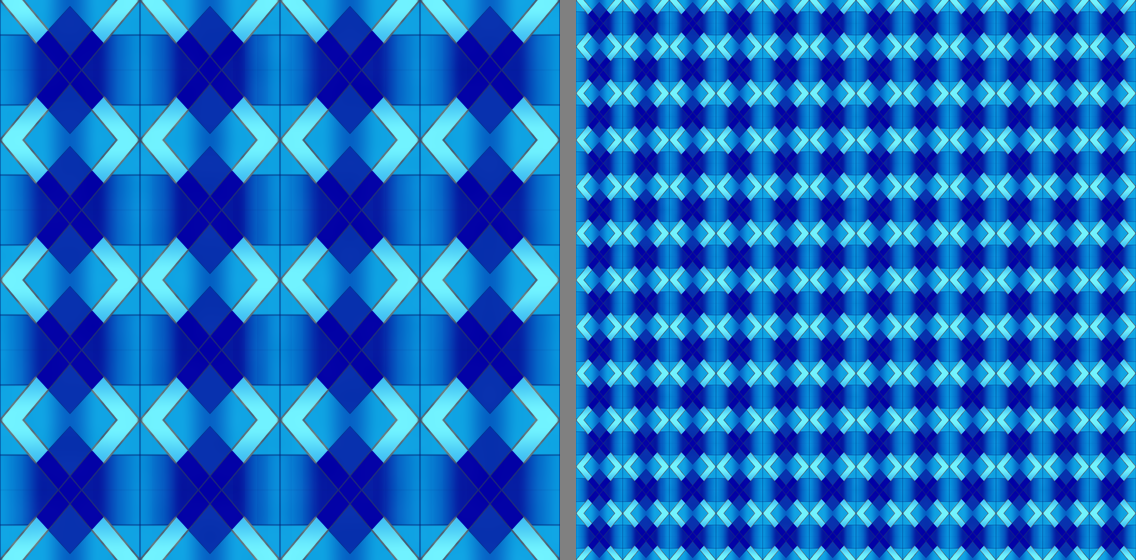
Left: one tile. Right: repeated 3 by 3.
Reproduce this pattern procedurally as a Shadertoy shader.

```glsl
// Draws a tiling blue lattice of crossed bars, diamonds and bright chevrons with thin metallic edges.

const float REPEATS = 4.0;      // cells across and down
const float SLOPE = 1.2;        // steepness of the crossed bars
const float BAR = 0.2;          // vertical half height of a bar
const float END_SLOPE = 1.09;   // steepness of the cut between dark and bright
const float END_AT = 0.91;      // height of that cut on the cell axis

const vec3 NAVY = vec3(0.01, 0.005, 0.65);
const vec3 ROYAL = vec3(0.03, 0.19, 0.68);
const vec3 AZURE = vec3(0.02, 0.38, 0.77);
const vec3 SKY = vec3(0.06, 0.64, 0.89);
const vec3 ICE = vec3(0.44, 0.95, 1.0);
const vec3 INK = vec3(0.01, 0.12, 0.45);
const vec3 SLATE = vec3(0.17, 0.24, 0.38);
const vec3 BRASS = vec3(0.48, 0.52, 0.50);

float hash(vec2 p) {
    vec3 q = fract(vec3(p.xyx) * 0.1031);
    q += dot(q, q.yzx + 33.33);
    return fract((q.x + q.y) * q.z);
}

// Value noise that wraps after a whole number of lattice steps
float wrapNoise(vec2 uv, float period) {
    vec2 p = uv * period;
    vec2 i = floor(p), f = fract(p);
    f = f * f * (3.0 - 2.0 * f);
    vec2 a = mod(i, period), b = mod(i + 1.0, period);
    return mix(mix(hash(a), hash(vec2(b.x, a.y)), f.x),
               mix(hash(vec2(a.x, b.y)), hash(b), f.x), f.y);
}

float fill(float d, float px) {
    return clamp(0.5 - d / px, 0.0, 1.0);
}

float stroke(float d, float halfWidth, float px) {
    return fill(abs(d) - halfWidth, px);
}

// Panels beside the bars: shaded centre, flat sky triangles above and below
vec3 sidePanel(vec2 q, float tone, float px) {
    vec3 shade = mix(vec3(0.02, 0.10, 0.63), AZURE, smoothstep(0.38, 0.72, q.x));
    shade = mix(shade, vec3(0.03, 0.57, 0.86), smoothstep(0.62, 1.0, q.x));
    shade += vec3(0.0, 0.10, 0.05) * tone;
    vec3 col = mix(SKY + vec3(0.0, 0.04, 0.02) * tone, shade, fill(q.y - 0.5, px));
    col = mix(col, INK, 0.8 * stroke(q.y - 0.5, 0.007, px));
    col = mix(col, INK, 0.15 * stroke(q.y, 0.005, px));
    return mix(col, INK, 0.75 * stroke(q.x - 1.0, 0.008, px));
}

// Wedge above the crossing: royal diamond, then a gradient toward the chevron
vec3 innerWedge(vec2 q, float cut, float px) {
    vec3 glow = mix(AZURE, SKY, smoothstep(0.0, 0.42, q.x));
    vec3 col = mix(glow, ROYAL, fill(cut, px));
    return mix(col, INK, 0.5 * stroke(cut, 0.006, px));
}

// Bars: navy around the crossing, bright chevrons at the ends
vec3 barColour(vec2 q, float cut, float px) {
    vec3 bright = mix(vec3(0.24, 0.74, 0.95), ICE, smoothstep(0.35, 0.9, q.y));
    return mix(bright, NAVY, fill(cut, px));
}

void mainImage(out vec4 fragColor, in vec2 fragCoord) {
    vec2 uv = fragCoord / iResolution.xy;
    vec2 grid = uv * REPEATS;
    vec2 q = abs(fract(grid) * 2.0 - 1.0);
    float px = 2.0 * REPEATS / min(iResolution.x, iResolution.y);

    // Signed distances to the bars and to their cut ends
    float unit = inversesqrt(1.0 + SLOPE * SLOPE);
    float rise = q.y - SLOPE * q.x;
    float upper = (rise - BAR) * unit;
    float lower = (rise + BAR) * unit;
    float crossing = (q.y + SLOPE * q.x - BAR) * unit;
    float bar = min(max(upper, -lower), crossing);
    float cut = (q.y + END_SLOPE * q.x - END_AT) * inversesqrt(1.0 + END_SLOPE * END_SLOPE);

    // Uneven tone from panel to panel, with faint upright strips
    float column = mod(floor(grid.x + 0.5), REPEATS);
    float strip = hash(vec2(floor(uv.x * 48.0), 7.0)) - 0.5;
    float tone = 0.5 * (hash(vec2(column, 3.0)) - 0.5) + 0.35 * strip;

    // Filled areas
    vec3 col = sidePanel(q, tone, px);
    col = mix(col, innerWedge(q, cut, px), fill(-upper, px));
    col = mix(col, barColour(q, cut, px), fill(bar, px));

    // Metallic edges, worn unevenly and brighter along the chevrons
    float wear = wrapNoise(uv, 64.0);
    float lit = smoothstep(-0.02, 0.02, cut);
    float edge = min(min(abs(upper), abs(lower)), abs(crossing));
    vec3 metal = mix(SLATE, BRASS, lit * (0.3 + 0.6 * wear));
    col = mix(col, metal, (0.65 + 0.3 * lit) * stroke(edge, mix(0.009, 0.013, lit), px));

    // Pale glint inside the chevron edge and a dark knot where edges meet
    float glint = stroke(min(abs(upper + 0.02), abs(lower - 0.02)), 0.005, px);
    col = mix(col, vec3(0.65, 0.80, 0.78), 0.4 * lit * wear * glint);
    col = mix(col, SLATE, 0.7 * (1.0 - smoothstep(0.0, 0.06, length(q - 1.0))));

    col += 0.015 * (wrapNoise(uv, 24.0) - 0.5);
    fragColor = vec4(clamp(col, 0.0, 1.0), 1.0);
}
```
